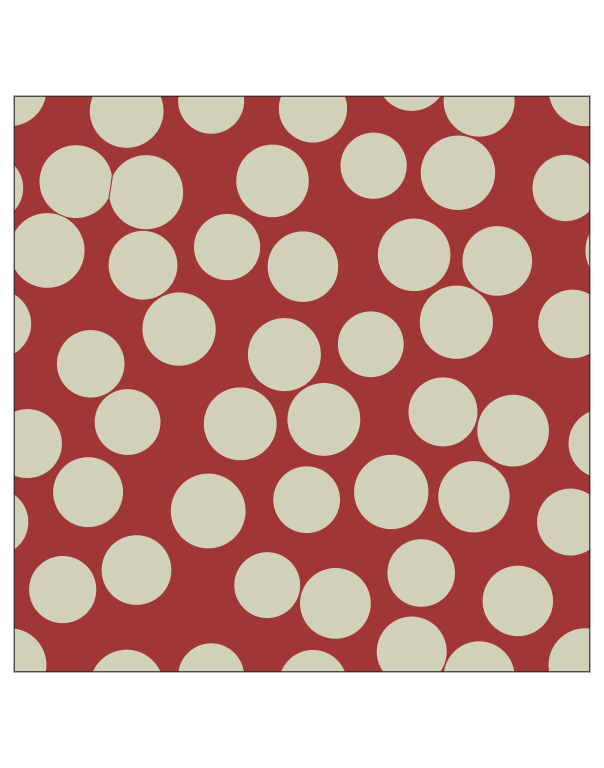
Give the GLSL for this pattern, as a Shadertoy shader.

```glsl
// Pale discs of slightly varied size, scattered without overlap on a red square
// that wraps at its edges, with a thin dark frame on white. Discs sit on a skewed
// grid, are shifted at random, then pushed off their six neighbours.

const float COLUMNS = 6.0;
const float ROWS = 7.0;
const float WRAP_SHIFT = 3.0;       // columns gained by the skew over all rows

const float SQUARE_WIDTH = 0.953;   // share of the canvas width
const float FRAME_HALF = 0.0009;    // the rest in units of the square
const vec2 JITTER = vec2(0.09, 0.08);
const float RADIUS_MIN = 0.057;
const float RADIUS_MAX = 0.065;
const float PUSH_GAP = 0.004;
const float SEAM = 0.002;

const vec3 PAPER = vec3(1.0);
const vec3 RED = vec3(0.63, 0.21, 0.21);
const vec3 STONE = vec3(0.82, 0.82, 0.73);
const vec3 INK = vec3(0.08);

// Three random values in 0..1
vec3 hash(vec2 p) {
    vec3 q = fract(p.xyx * vec3(0.1031, 0.1030, 0.0973));
    q += dot(q, q.yxz + 33.33);
    return fract((q.xxy + q.yzz) * q.zyx);
}

// Share of a pixel lying inside a signed distance
float coverage(float dist, float pixel) {
    return clamp(0.5 - dist / pixel, 0.0, 1.0);
}

// Shifted disc of a grid cell: centre in xy, radius in z
vec3 looseDisc(vec2 cell) {
    float turn = floor((cell.y + 0.5) / ROWS);
    float column = cell.x + WRAP_SHIFT * turn;
    column -= COLUMNS * floor((column + 0.5) / COLUMNS);
    vec3 random = hash(vec2(column, cell.y - ROWS * turn) * 17.0 + 41.0);
    vec2 site = vec2(cell.x + cell.y * WRAP_SHIFT / ROWS, cell.y) / vec2(COLUMNS, ROWS);
    return vec3(site + (random.xy - 0.5) * JITTER, mix(RADIUS_MIN, RADIUS_MAX, random.z));
}

// The same disc after its neighbours have pushed it
vec3 settledDisc(vec2 cell, float gap) {
    vec3 disc = looseDisc(cell);
    vec2 push = vec2(0.0);
    for (int y = -1; y <= 1; y++) {
        for (int x = -1; x <= 1; x++) {
            if (x == y) continue;
            vec3 other = looseDisc(cell + vec2(float(x), float(y)));
            vec2 d = disc.xy - other.xy;
            float len = max(length(d), 0.0001);
            push += d * (0.5 * max(disc.z + other.z + gap - len, 0.0) / len);
        }
    }
    return vec3(disc.xy + push, disc.z);
}

// Signed distance to the discs, with a seam kept between close pairs
float scatteredDiscs(vec2 p, float seam) {
    float nearest = 1.0;
    float second = 1.0;
    for (int y = 0; y < 2; y++) {
        float row = floor(p.y * ROWS) + float(y);
        float column = floor(p.x * COLUMNS - row * WRAP_SHIFT / ROWS);
        for (int x = 0; x < 2; x++) {
            vec3 disc = settledDisc(vec2(column + float(x), row), PUSH_GAP);
            float dist = length(p - disc.xy) - disc.z;
            second = min(second, max(nearest, dist));
            nearest = min(nearest, dist);
        }
    }
    return max(nearest, 0.5 * (nearest - second + seam));
}

void mainImage(out vec4 fragColor, in vec2 fragCoord) {
    float side = SQUARE_WIDTH * iResolution.x;
    float pixel = 1.0 / side;
    vec2 p = (fragCoord - 0.5 * iResolution.xy) / side;
    float square = max(abs(p.x), abs(p.y)) - 0.5;

    vec3 color = PAPER;
    if (square < pixel) {
        vec3 fill = mix(RED, STONE, coverage(scatteredDiscs(p + 0.5, SEAM), pixel));
        color = mix(PAPER, fill, coverage(square, pixel));
    }
    color = mix(color, INK, coverage(abs(square) - FRAME_HALF, pixel));
    fragColor = vec4(color, 1.0);
}
```
